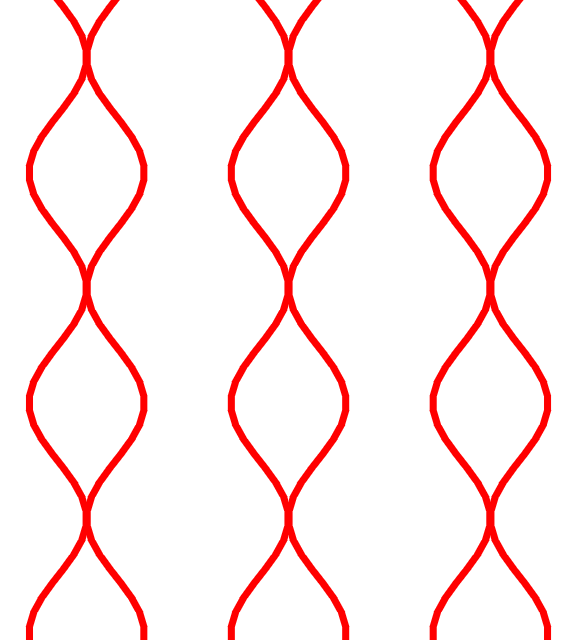
This pattern is drawn by a WebGL 1 fragment shader. Its source:

```glsl
precision highp float;
// Columns of paired red waves that touch and part, like chains of pointed beads, on white.

uniform vec2 u_resolution;

// Lengths are fractions of the canvas height.
#define COLUMN_PITCH 0.3154
#define COLUMN_SHIFT 0.0008
#define WAVE_PERIOD 0.3602
#define CROSSING_Y 0.5500
#define BULGE 0.0902
#define LINE_WIDTH 0.0110
#define SEGMENTS 16.0
#define LINE_COLOR vec3(1.0, 0.0, 0.0)
#define PAPER_COLOR vec3(1.0)

const float PI = 3.14159265;

// Sideways offset of a strand; phase 0 is a crossing, 0.5 the widest point.
float strandOffset(float phase) {
    return BULGE * (0.5 - 0.5 * cos(2.0 * PI * phase));
}

// Distance to the nearer strand, each drawn as short straight chords of the wave.
float strandDistance(vec2 p) {
    float phase = p.y / WAVE_PERIOD;
    float chord = phase * SEGMENTS + 0.5;
    float start = (floor(chord) - 0.5) / SEGMENTS;
    float a = strandOffset(start);
    float b = strandOffset(start + 1.0 / SEGMENTS);
    float slope = (b - a) * SEGMENTS / WAVE_PERIOD;
    float offset = mix(a, b, fract(chord));
    return abs(abs(p.x) - offset) / sqrt(1.0 + slope * slope);
}

void main() {
    float pixel = 1.0 / u_resolution.y;
    vec2 p = gl_FragCoord.xy * pixel;
    p.x -= 0.5 * u_resolution.x * pixel + COLUMN_SHIFT;
    p.y -= CROSSING_Y;

    // Repeat the mirrored pair in evenly spaced columns.
    p.x = (fract(p.x / COLUMN_PITCH + 0.5) - 0.5) * COLUMN_PITCH;

    // Stroke with a one-pixel soft edge.
    float edge = strandDistance(p) - 0.5 * LINE_WIDTH;
    float ink = clamp(0.5 - edge / pixel, 0.0, 1.0);
    gl_FragColor = vec4(mix(PAPER_COLOR, LINE_COLOR, ink), 1.0);
}
```
